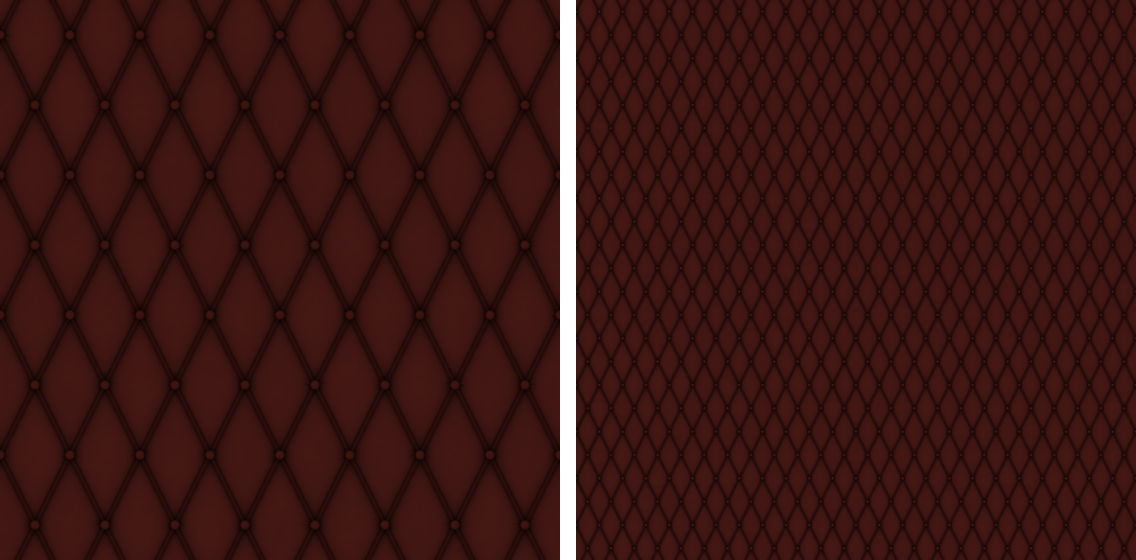
Left, the tile; right, the same tile 3 across and 3 down.
Write a WebGL 2 fragment shader that draws this pattern.

```glsl
#version 300 es
precision highp float;
// Dark red tufted leather: diamond pads, piped seams, buttons and radiating creases.

uniform vec2 u_resolution;
out vec4 outColor;

// Layout, in repeats of the canvas and in cells
const float CELLS = 8.0;            // buttons across and button rows down (even)
const float RIDGE_HALF = 0.021;     // half width of the seam piping
const float GROOVE_POS = 0.036;     // distance of the grooves beside the piping
const float GROOVE_WIDTH = 0.013;
const float PAD_FALLOFF = 0.067;    // how fast the pads darken towards a seam
const float PAD_DEPTH = 0.58;
const float BUTTON_RADIUS = 0.066;
const float BUTTON_SHADOW = 0.045;

// Creases around each button
const int CREASES = 12;
const float CREASE_MIN = 0.11;
const float CREASE_MAX = 0.27;
const float CREASE_DEPTH = 0.42;

// Surface variation
const float GRAIN = 0.035;
const float PAD_VARIATION = 0.025;

const vec3 LEATHER = vec3(0.265, 0.092, 0.076);
const vec3 PIPING = vec3(0.180, 0.058, 0.047);
const vec3 BUTTON = vec3(0.245, 0.078, 0.066);
const float TAU = 6.28318;

// Integer hash returning 0..1
float hash(vec2 cell, float seed) {
    uvec3 k = uvec3(ivec3(cell, seed)) * uvec3(1597u, 3571u, 7919u);
    uint h = (k.x ^ (k.y << 8) ^ (k.z << 16)) * 747796u + 289133u;
    h = ((h >> 15) ^ h) * 277803u;
    h = ((h >> 13) ^ h) * 91193u;
    h = (h >> 16) ^ h;
    return float(h & 65535u) / 65535.0;
}

// Value noise that wraps after a whole number of periods
float tiledNoise(vec2 uv, float period) {
    vec2 p = uv * period;
    vec2 i = floor(p);
    vec2 f = fract(p);
    f = f * f * (3.0 - 2.0 * f);
    vec2 lo = mod(i, period);
    vec2 hi = mod(i + 1.0, period);
    float bottom = mix(hash(lo, period), hash(vec2(hi.x, lo.y), period), f.x);
    float top = mix(hash(vec2(lo.x, hi.y), period), hash(hi, period), f.x);
    return mix(bottom, top, f.y);
}

// Lattice indices wrapped to the canvas
vec2 wrapId(vec2 diagonal) {
    return mod(vec2(diagonal.x + diagonal.y, diagonal.x - diagonal.y),
               vec2(2.0 * CELLS, CELLS));
}

// Darkness of the tapered creases radiating from a button
float creases(vec2 offset, vec2 id) {
    float dark = 0.0;
    for (int i = 0; i < CREASES; i++) {
        float n = float(i);
        float angle = TAU * (n + 0.8 * (hash(id, 20.0 + n) - 0.5)) / float(CREASES);
        vec2 dir = vec2(cos(angle), sin(angle));
        float sideways = mix(0.65, 1.0, abs(dir.x));
        float reach = mix(CREASE_MIN, CREASE_MAX, hash(id, 40.0 + n)) * sideways;
        float along = dot(offset, dir);
        float across = abs(dir.x * offset.y - dir.y * offset.x);
        float taper = clamp(1.0 - along / reach, 0.0, 1.0);
        float width = 0.004 + 0.010 * taper;
        float strength = mix(0.35, 1.0, hash(id, 60.0 + n));
        float streak = exp(-across * across / (width * width));
        dark = max(dark, strength * streak * taper * step(0.0, along));
    }
    return dark;
}

void main() {
    vec2 uv = gl_FragCoord.xy / u_resolution;
    vec2 cell = uv * CELLS - 0.5;
    float pixel = CELLS / min(u_resolution.x, u_resolution.y);

    // Diagonal coordinates: seams lie on whole numbers, buttons where both do
    vec2 diagonal = vec2(cell.x + 0.5 * cell.y, cell.x - 0.5 * cell.y);
    vec2 node = round(diagonal);
    vec2 seam = abs(diagonal - node) * 0.8944;
    float nearest = min(seam.x, seam.y);

    // Rounded pads with fine grain
    vec2 shade = 1.0 - PAD_DEPTH * exp(-seam / PAD_FALLOFF);
    float grain = 0.5 * tiledNoise(uv, 24.0) + 0.3 * tiledNoise(uv, 80.0)
                + 0.2 * tiledNoise(uv, 200.0) - 0.5;
    float padTone = hash(wrapId(floor(diagonal)), 7.0) - 0.5;
    vec3 color = LEATHER * shade.x * shade.y;
    color *= 1.0 + 2.0 * GRAIN * grain + PAD_VARIATION * padTone;

    // Grooves and piping along the seams
    float groove = (nearest - GROOVE_POS) / GROOVE_WIDTH;
    color *= 1.0 - 0.22 * exp(-groove * groove);
    float ridge = 1.0 - smoothstep(RIDGE_HALF - 0.008, RIDGE_HALF + 0.008 + pixel, nearest);
    float crown = 1.0 - 0.25 * nearest / RIDGE_HALF;
    color = mix(color, PIPING * crown, ridge);

    // Creases and the shadow beneath each button
    vec2 offset = cell - vec2(0.5 * (node.x + node.y), node.x - node.y);
    float radius = length(offset);
    color *= 1.0 - CREASE_DEPTH * creases(offset, wrapId(node));
    color *= 1.0 - 0.5 * exp(-max(radius - BUTTON_RADIUS, 0.0) / BUTTON_SHADOW);

    // Domed button
    float dome = 1.0 - 0.28 * pow(min(radius / BUTTON_RADIUS, 1.0), 3.0);
    float lit = 1.0 + 0.8 * (offset.y - offset.x);
    float cover = 1.0 - smoothstep(BUTTON_RADIUS - pixel, BUTTON_RADIUS + pixel, radius);
    color = mix(color, BUTTON * dome * lit, cover);

    outColor = vec4(color, 1.0);
}
```
